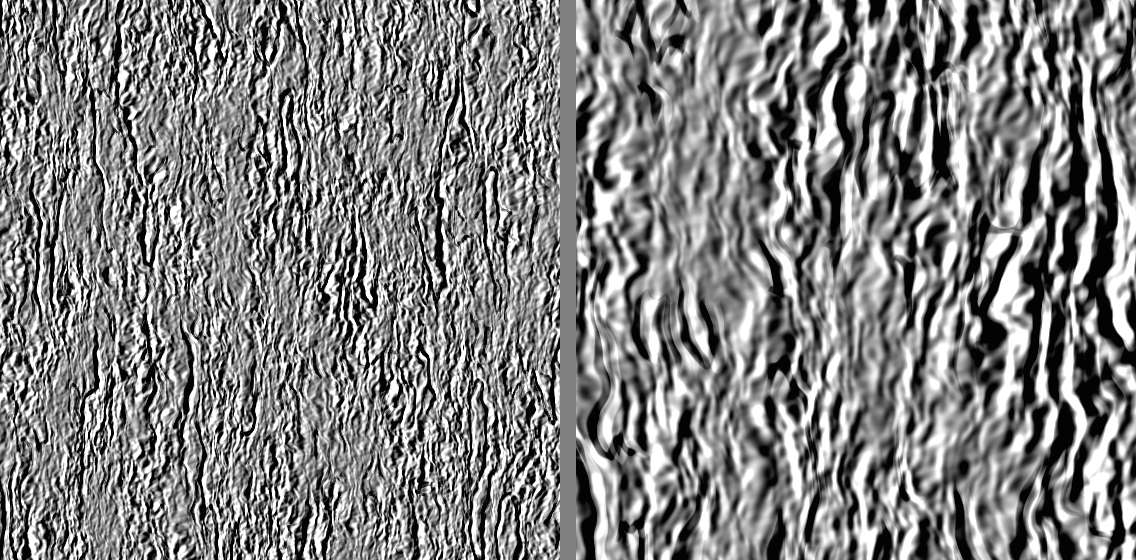
Left, the full canvas; right, a detail of the centre.
This texture map is drawn by a Shadertoy shader. Its source:

```glsl
const float BASE_GREY = 0.54;
const float RELIEF_GAIN = 0.95;
const vec2 LIGHT_STEP = vec2(0.0016, -0.0007);   // half step of the slope sample
const vec2 RIM_OFFSET = vec2(0.0075, -0.0020);   // lit edge beside each crack
const vec2 CRACK_FREQ = vec2(19.0, 3.2);
const vec2 FISSURE_FREQ = vec2(42.0, 11.0);
const float CRACK_WIDTH = 0.0046;
const float FISSURE_WIDTH = 0.0036;
const float CRACK_DEPTH = 0.85;
const float FISSURE_DEPTH = 0.55;
const float RIM_LIGHT = 0.55;

// Random unit vector for a lattice cell
vec2 cellGradient(ivec2 cell) {
    uvec2 u = uvec2(cell);
    uint h = u.x * 1597334677u ^ u.y * 3812015801u;
    h = (h ^ (h >> 16)) * 2246822519u;
    h = (h ^ (h >> 13)) * 3266489917u;
    h ^= h >> 16;
    float angle = float(h & 65535u) / 65536.0 * 6.28319;
    return vec2(cos(angle), sin(angle));
}

float noise(vec2 p) {
    ivec2 c = ivec2(floor(p));
    vec2 f = fract(p);
    vec2 w = f * f * f * (f * (f * 6.0 - 15.0) + 10.0);
    float a = dot(cellGradient(c), f);
    float b = dot(cellGradient(c + ivec2(1, 0)), f - vec2(1, 0));
    float d = dot(cellGradient(c + ivec2(0, 1)), f - vec2(0, 1));
    float e = dot(cellGradient(c + ivec2(1, 1)), f - vec2(1, 1));
    return mix(mix(a, b, w.x), mix(d, e, w.x), w.y);
}

// Bend the vertical grain sideways
vec2 warp(vec2 p) {
    float bend = 0.022 * noise(p * vec2(7.0, 4.0))
               + 0.011 * noise(p * vec2(24.0, 17.0) + 5.3)
               + 0.004 * noise(p * vec2(70.0, 50.0) + 9.1);
    return p + vec2(bend, 0.4 * bend);
}

// Bark height from coarse strands to fine grain
float height(vec2 p) {
    return 1.2 * noise(p * vec2(45.0, 14.0))
         + 1.2 * noise(p * vec2(85.0, 37.0) + 11.7)
         + 0.9 * noise(p * vec2(145.0, 82.0) + 23.4)
         + 0.35 * noise(p * vec2(210.0, 155.0) + 41.9);
}

float crackField(vec2 q) {
    return noise(q) + 0.5 * noise(q * 1.9 + 17.3);
}

// Broken, tapering lines along the zero contour of a stretched field
float groove(vec2 p, vec2 freq, float width) {
    const vec2 e = vec2(0.001, 0.0);
    float n = crackField(p * freq);
    vec2 slope = vec2(crackField((p + e.xy) * freq) - n,
                      crackField((p + e.yx) * freq) - n) / e.x;
    float dist = abs(n) / max(length(slope), 0.3 * freq.x);
    float presence = smoothstep(0.0, 0.14, noise(p * freq * vec2(0.6, 0.7) + 37.6));
    float reach = width * presence + 0.0001;
    return presence * (1.0 - smoothstep(0.4, 1.0, dist / reach));
}

float allGrooves(vec2 p) {
    return max(CRACK_DEPTH * groove(p, CRACK_FREQ, CRACK_WIDTH),
               FISSURE_DEPTH * groove(p + 3.7, FISSURE_FREQ, FISSURE_WIDTH));
}

void mainImage(out vec4 fragColor, in vec2 fragCoord) {
    vec2 uv = fragCoord / iResolution.y;
    vec2 p = warp(uv);

    // Side-lit relief, calmer in some patches
    float relief = height(p + LIGHT_STEP) - height(p - LIGHT_STEP);
    float roughness = mix(0.6, 1.4, smoothstep(-0.3, 0.3, noise(uv * vec2(13.0, 7.0) + 61.2)));
    float grey = BASE_GREY + RELIEF_GAIN * roughness * relief;

    // Dark cracks with a bright rim on their right
    grey += RIM_LIGHT * allGrooves(p - RIM_OFFSET);
    grey -= allGrooves(p);

    fragColor = vec4(vec3(clamp(grey, 0.01, 1.0)), 1.0);
}
```
